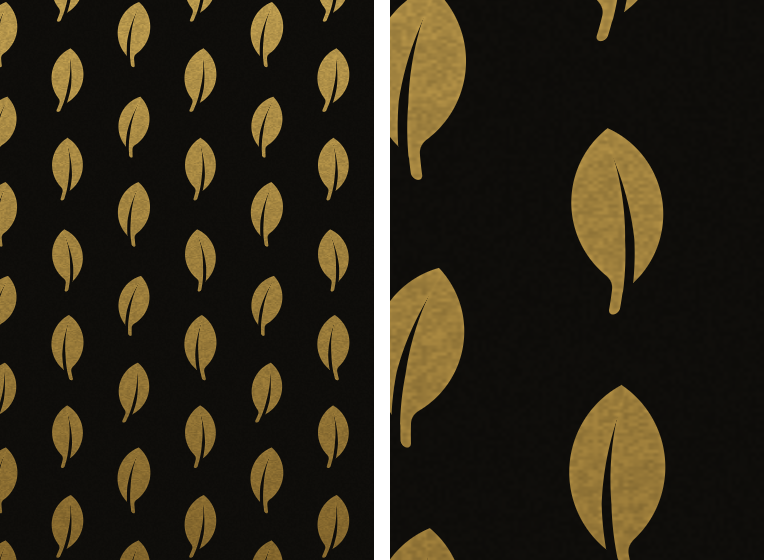
Left: the whole. Right: its middle third, enlarged.
This pattern is drawn by a Shadertoy shader. Its source:

```glsl
// Staggered columns of grainy gold leaves with cut-out veins on near-black paper.

// Lengths are in percent of the canvas height.
const vec2 SPACING = vec2(11.87, 15.96);
const vec2 FIRST_LEAF = vec2(0.18, 5.53);  // from the upper left corner
const float BLADE_HALF_LENGTH = 4.95;
const float BLADE_HALF_WIDTH = 2.8;
const float VEIN_HALF_WIDTH = 0.286;
const float VEIN_TOP = 2.73;
const float STEM_RADIUS = 0.34;
const float STEM_OFFSET = 0.65;
const float STEM_BLEND = 0.5;
const float GRAIN_SIZE = 0.24;
const float GRAIN_STRENGTH = 0.24;
const vec3 PAPER = vec3(0.056, 0.051, 0.040);
const vec3 GOLD_TOP = vec3(0.72, 0.595, 0.30);
const vec3 GOLD_BOTTOM = vec3(0.51, 0.395, 0.17);

// Per leaf: tilt, size (negative mirrors it), drop below its row.
const int CYCLE = 7;
const vec3 VARIANTS[14] = vec3[14](
    vec3(-0.18, -1.02, -0.2), vec3(-0.24, -0.96, 0.4), vec3(-0.16, -1.01, 0.0),
    vec3(-0.27, -0.95, 0.4), vec3(-0.15, 0.96, 0.1), vec3(-0.17, -1.03, -0.4),
    vec3(-0.17, -1.0, 0.1),
    vec3(-0.10, 1.0, 0.0), vec3(-0.11, 1.01, 0.1), vec3(0.0, 0.98, 0.0),
    vec3(0.12, 0.97, 0.3), vec3(-0.05, -1.02, -0.1), vec3(0.01, 0.98, -0.1),
    vec3(-0.12, 1.0, 0.0));

float hash(vec2 p) {
    vec3 q = fract(vec3(p.xyx) * 0.1031);
    q += dot(q, q.yzx + 33.33);
    return fract((q.x + q.y) * q.z);
}

float valueNoise(vec2 p) {
    vec2 cell = floor(p), f = fract(p);
    f = f * f * (3.0 - 2.0 * f);
    return mix(mix(hash(cell), hash(cell + vec2(1, 0)), f.x),
               mix(hash(cell + vec2(0, 1)), hash(cell + vec2(1, 1)), f.x), f.y);
}

float smoothUnion(float a, float b, float k) {
    float h = max(k - abs(a - b), 0.0) / k;
    return min(a, b) - 0.25 * k * h * h;
}

// Signed distance to one upright leaf centred on its blade.
float leafDistance(vec2 p) {
    // Blade: the overlap of two discs
    float h = BLADE_HALF_LENGTH, w = BLADE_HALF_WIDTH;
    float shift = (h * h - w * w) / (2.0 * w);
    float blade = length(vec2(abs(p.x) + shift, p.y)) - (shift + w);

    // Vein and stem follow one parabola
    float bend = p.y + 0.78;
    float veinX = 0.57 - 0.029 * bend * bend;
    float vein = abs(p.x - veinX) - min(0.06 * (VEIN_TOP - p.y), VEIN_HALF_WIDTH);
    vec2 alongStem = vec2(p.x - veinX + STEM_OFFSET, max(abs(p.y + 3.9) - 2.2, 0.0));
    float stem = length(alongStem) - STEM_RADIUS;

    return max(smoothUnion(blade, stem, STEM_BLEND), -vein);
}

// Finds the leaf of this cell and returns the distance to it.
float patternDistance(vec2 p) {
    float column = round((p.x - FIRST_LEAF.x) / SPACING.x);
    float odd = mod(column, 2.0);
    float firstDepth = FIRST_LEAF.y - 0.5 * odd * SPACING.y;
    float row = round((100.0 - p.y - firstDepth) / SPACING.y);
    vec3 variant = VARIANTS[int(odd) * CYCLE + int(mod(row, float(CYCLE)))];

    vec2 centre = vec2(FIRST_LEAF.x + column * SPACING.x,
                       100.0 - firstDepth - row * SPACING.y - variant.z);
    vec2 q = p - centre;
    float c = cos(variant.x), s = sin(variant.x);
    q = vec2(c * q.x + s * q.y, c * q.y - s * q.x);
    float size = abs(variant.y);
    q.x *= sign(variant.y);
    return leafDistance(q / size) * size;
}

void mainImage(out vec4 fragColor, in vec2 fragCoord) {
    float pixel = 100.0 / iResolution.y;
    vec2 p = fragCoord * pixel;
    float d = patternDistance(p);
    float coverage = clamp(0.5 - d / pixel, 0.0, 1.0);

    // Foil: darker downwards, with fine and coarse grain
    vec2 grainPos = p / GRAIN_SIZE;
    float grain = 0.7 * valueNoise(grainPos * vec2(0.8, 1.2))
                + 0.3 * valueNoise(grainPos * 0.35 + 40.0) - 0.5;
    vec3 gold = mix(GOLD_BOTTOM, GOLD_TOP, p.y / 100.0);
    gold *= 1.0 + GRAIN_STRENGTH * grain;
    gold *= 1.0 + 0.06 * smoothstep(-0.3, 0.0, d);

    // Paper: faint weave
    vec3 paper = PAPER * (1.0 + 0.25 * (valueNoise(grainPos + 90.0) - 0.5));

    fragColor = vec4(mix(paper, gold, coverage), 1.0);
}
```
